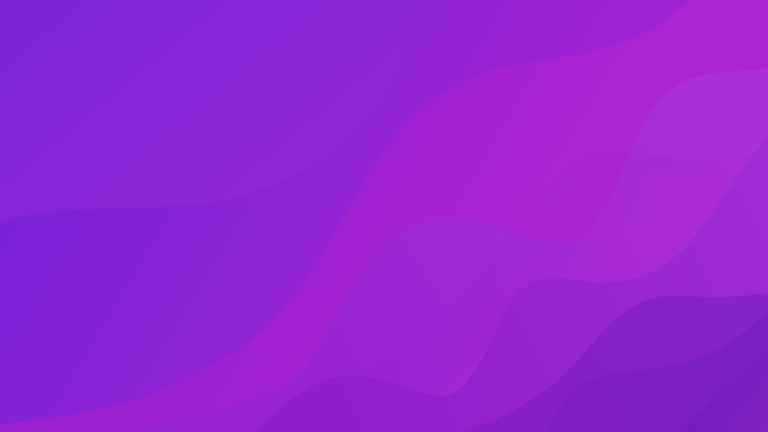
Write a WebGL 1 fragment shader that draws this background.

```glsl
precision highp float;
// Layered violet and magenta waves rising toward the upper right.

uniform vec2 u_resolution;

#define CANVAS vec2(768.0, 432.0)
#define EDGE_SOFTNESS 0.9
#define SHADE_OPACITY 0.19
#define GLOW_OPACITY 0.24

vec2 p;          // position in canvas units, origin at the lower left
vec3 color;      // colour painted so far
vec3 knot;       // last crest knot: x, height, slope
float crest;     // crest height above p.x
float steepness; // crest slope at p.x

// Start a crest line, extended straight to the left.
void begin(float x, float y, float slope) {
    knot = vec3(x, y, slope);
    crest = y + slope * (p.x - x);
    steepness = slope;
}

// Continue the crest with a cubic span, extended straight to the right.
void to(float x, float y, float slope) {
    vec3 next = vec3(x, y, slope);
    if (p.x >= knot.x) {
        float span = next.x - knot.x;
        float t = clamp((p.x - knot.x) / span, 0.0, 1.0);
        float s = 1.0 - t;
        float secant = (next.y - knot.y) / span;
        crest = mix(knot.y, next.y, t)
              + span * t * s * (s * (knot.z - secant) - t * (next.z - secant))
              + slope * max(p.x - x, 0.0);
        steepness = mix(knot.z, next.z, t)
                  + 6.0 * t * s * (secant - 0.5 * (knot.z + next.z));
    }
    knot = next;
}

vec3 rgb(float r, float g, float b) {
    return vec3(r, g, b) / 255.0;
}

// Linear gradient between two canvas positions.
vec3 gradient(vec2 start, vec2 end, vec3 first, vec3 last) {
    vec2 axis = end - start;
    float t = clamp(dot(p - start, axis) / dot(axis, axis), 0.0, 1.0);
    return mix(first, last, t);
}

// Fill everything below the current crest.
void fillBelow(vec3 tint, float opacity) {
    float inside = (crest - p.y) / sqrt(1.0 + steepness * steepness);
    float coverage = smoothstep(-EDGE_SOFTNESS, EDGE_SOFTNESS, inside);
    color = mix(color, tint, coverage * opacity);
}

void main() {
    p = gl_FragCoord.xy / u_resolution * CANVAS;

    // Upper left backdrop
    color = gradient(vec2(60.0, 432.0), vec2(243.0, 212.0),
                     rgb(124.0, 38.0, 216.0), rgb(147.0, 37.0, 216.0));

    // Deep violet slope
    begin(0.0, 210.0, 0.3);
    to(100.0, 223.0, 0.05); to(200.0, 228.0, 0.12); to(300.0, 259.0, 0.5);
    to(370.0, 314.0, 1.2); to(428.0, 432.0, 2.0);
    fillBelow(gradient(vec2(0.0, 220.0), vec2(357.0, 6.0),
              rgb(122.0, 34.0, 215.0), rgb(157.0, 35.0, 213.0)), 1.0);

    // Magenta ribbon
    begin(0.0, 7.0, 0.15);
    to(180.0, 50.0, 0.5); to(290.0, 132.0, 1.2); to(370.0, 260.0, 1.6);
    to(455.0, 347.0, 0.55); to(590.0, 380.0, 0.25); to(690.0, 432.0, 0.95);
    fillBelow(gradient(vec2(320.0, 264.0), vec2(510.0, 152.0),
              rgb(157.0, 33.0, 211.0), rgb(172.0, 37.0, 210.0)), 1.0);

    // Orchid wave
    begin(120.0, 0.0, 0.22);
    to(270.0, 38.0, 0.4); to(328.0, 99.0, 2.0); to(380.0, 182.0, 1.0);
    to(450.0, 214.0, 0.0); to(570.0, 188.0, 0.0); to(622.0, 260.0, 2.6);
    to(660.0, 332.0, 1.1); to(740.0, 361.0, 0.1);
    fillBelow(gradient(vec2(300.0, 60.0), vec2(720.0, 330.0),
              rgb(151.0, 35.0, 212.0), rgb(169.0, 49.0, 213.0)), 1.0);

    // Faint shaded fold and the glow beneath it
    begin(380.0, 67.0, 0.6);
    to(480.0, 157.0, 1.2); to(560.0, 255.0, 0.95); to(610.0, 279.0, 0.1);
    to(700.0, 270.0, -0.05); to(768.0, 278.0, 0.25);
    fillBelow(gradient(vec2(560.0, 255.0), vec2(640.0, 160.0),
              rgb(144.0, 32.0, 202.0), rgb(178.0, 34.0, 208.0)), SHADE_OPACITY);
    begin(575.0, 170.0, 1.0);
    to(605.0, 227.0, 1.3); to(640.0, 254.0, 0.5); to(700.0, 268.0, 0.1);
    to(768.0, 272.0, 0.05);
    fillBelow(rgb(178.0, 42.0, 212.0), GLOW_OPACITY);

    // Purple wave
    begin(255.0, 0.0, 1.0);
    to(350.0, 57.0, 0.0); to(445.0, 36.0, 0.0); to(500.0, 110.0, 2.2);
    to(550.0, 154.0, 0.1); to(605.0, 149.0, 0.05); to(700.0, 202.0, 1.3);
    to(768.0, 296.0, 1.1);
    fillBelow(gradient(vec2(330.0, 40.0), vec2(750.0, 250.0),
              rgb(143.0, 31.0, 204.0), rgb(158.0, 43.0, 211.0)), 1.0);

    // Dark foreground waves
    begin(465.0, 0.0, 0.4);
    to(560.0, 54.0, 0.9); to(615.0, 112.0, 0.9); to(665.0, 136.0, 0.1);
    to(710.0, 135.0, 0.0); to(768.0, 139.0, 0.15);
    fillBelow(gradient(vec2(560.0, 30.0), vec2(768.0, 130.0),
              rgb(135.0, 30.0, 198.0), rgb(133.0, 37.0, 200.0)), 1.0);
    begin(548.0, 0.0, 2.2);
    to(580.0, 47.0, 0.5); to(660.0, 64.0, 0.15); to(710.0, 79.0, 0.4);
    to(768.0, 120.0, 0.85);
    fillBelow(gradient(vec2(600.0, 50.0), vec2(760.0, 80.0),
              rgb(128.0, 30.0, 194.0), rgb(121.0, 32.0, 195.0)), 1.0);
    begin(675.0, 0.0, 0.9);
    to(720.0, 39.0, 0.85); to(768.0, 76.0, 0.6);
    fillBelow(gradient(vec2(720.0, 39.0), vec2(768.0, 0.0),
              rgb(117.0, 30.0, 190.0), rgb(129.0, 34.0, 193.0)), 1.0);

    gl_FragColor = vec4(color, 1.0);
}
```
